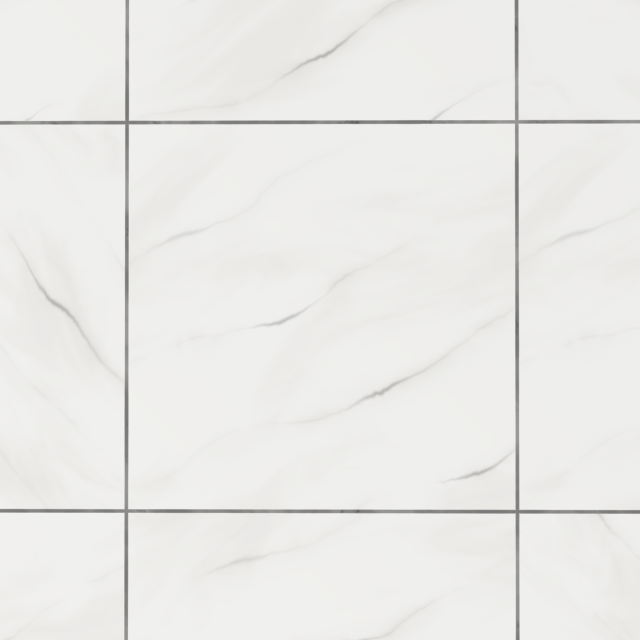
Write a three.js fragment shader that draws this texture.

```glsl
varying vec2 vUv;

const vec2 GRID_CENTER = vec2(0.503, 0.505);
const vec2 TILE_PITCH = vec2(0.610, 0.608);
const float GRID_TAPER = 0.006;
const float GROUT_HALF_WIDTH = 0.0029;
const float EDGE_SOFTNESS = 0.0012;

const vec3 MARBLE_LIGHT = vec3(0.937, 0.936, 0.928);
const vec3 MARBLE_SHADE = vec3(0.908, 0.903, 0.892);
const vec3 VEIN_HALO = vec3(0.835, 0.827, 0.812);
const vec3 VEIN_CORE = vec3(0.60, 0.60, 0.59);
const vec3 GROUT_LIGHT = vec3(0.60, 0.60, 0.59);
const vec3 GROUT_DARK = vec3(0.48, 0.475, 0.475);

const int VEIN_COUNT = 4;
const float VEIN_SPACING = 0.31;
const float VEIN_START = -0.27;
const float GENTLE_SLOPE = 0.45;
const float STEEP_SLOPE = 1.3;

// Layered sines, each layer turned and bent by the one before; about -1 to 1
float clouds(vec2 p) {
  float sum = 0.0;
  float weight = 0.5;
  for (int i = 0; i < 5; i++) {
    p += 0.45 * sin(p.yx * 1.3 + float(i) * 1.7);
    sum += weight * sin(p.x) * cos(p.y);
    p = mat2(1.5, 1.1, -1.1, 1.5) * p + 2.3;
    weight *= 0.6;
  }
  return sum;
}

float bell(float x, float width) {
  return exp(-x * x / (width * width));
}

// Halo in x, dark core in y
vec2 veins(vec2 p, float slope, float seed) {
  vec2 ink = vec2(0.0);
  float rough = clouds(p * 17.0 + seed);
  float patches = smoothstep(-0.45, 0.5, clouds(p * vec2(6.0, 8.0) + seed * 3.0));
  for (int i = 0; i < VEIN_COUNT; i++) {
    float k = float(i);
    float bend = 0.03 * sin(7.9 * p.x + 1.57 + (k - 2.0) * 2.0 + seed)
               + 0.009 * sin(23.0 * p.y + 9.0 * p.x + k) + 0.013 * rough;
    float offset = VEIN_START + VEIN_SPACING * k + 0.08 * sin(2.0 * seed);
    float d = (p.y - slope * p.x - offset - bend) / sqrt(1.0 + slope * slope);

    // Each vein is strongest around one streak and fades along its length
    float along = p.x - (0.9 - 0.25 * k + 0.22 * sin(-seed));
    float reach = bell(along, 0.38);
    float streak = bell(along, 0.065);
    float strength = k > 2.5 ? 0.35 : 1.0;

    float side = d > 0.0 ? 0.020 : 0.034;
    ink.x += strength * reach * patches * (0.42 * bell(d, side) + 0.35 * bell(d, 0.007));
    ink.y += strength * bell(d, 0.0025 + 0.0035 * streak)
           * (0.50 * streak + 0.10 * reach * patches);
  }
  return clamp(ink, 0.0, 1.0);
}

vec3 marble(vec2 p, vec2 tile) {
  // Some tiles are flipped, with steeper veins
  float flipped = 1.0 - step(0.25, abs(mod(tile.x * 0.5 + tile.y, 2.0) - 1.0));
  float row = tile.y - 1.0;
  float seed = row * (2.4 + 0.6 * (tile.x - 1.0)) + flipped * 1.7;
  p.x = mix(p.x, 1.0 - p.x, flipped);
  float slope = mix(GENTLE_SLOPE, STEEP_SLOPE, flipped);

  // Broad mottling, stretched along the vein direction
  vec2 grain = vec2(p.x + slope * p.y, p.y - slope * p.x);
  float mottle = clouds(grain * vec2(3.5, 8.0) + seed * 2.0 + 1.0);
  vec3 color = mix(MARBLE_LIGHT, MARBLE_SHADE, 0.75 * smoothstep(-0.15, 0.75, mottle));

  // Thin wisps where the mottling changes sign
  float wisp = bell(clouds(grain * vec2(2.5, 7.0) + seed + 4.0), 0.09);
  color = mix(color, VEIN_HALO, 0.10 * wisp * smoothstep(-0.1, 0.6, mottle));

  vec2 ink = veins(p, slope, seed);
  color = mix(color, VEIN_HALO, 0.75 * ink.x);
  return mix(color, VEIN_CORE, ink.y);
}

void main() {
  // Slightly tapered grid
  vec2 c = vUv - GRID_CENTER;
  vec2 q = c * (1.0 + GRID_TAPER * vec2(c.y, -c.x));
  vec2 g = q / TILE_PITCH + 1.5;
  vec2 tile = floor(g);
  vec2 p = fract(g);

  vec3 color = marble(p, tile);
  color += 0.008 * (0.5 - vUv.x) + 0.008 * (0.5 - vUv.y);

  // Grout with uneven width and worn, darker stretches
  vec2 gap = (0.5 - abs(p - 0.5)) * TILE_PITCH;
  float d = min(gap.x, gap.y);
  float wear = clouds(vUv * 26.0);
  float halfWidth = GROUT_HALF_WIDTH + 0.0003 * wear;
  vec3 grout = mix(GROUT_LIGHT, GROUT_DARK, smoothstep(-0.7, 0.5, wear));
  grout *= 1.0 - 0.22 * smoothstep(0.45, 0.8, clouds(vUv * 41.0 + 5.0));
  grout = mix(grout, GROUT_LIGHT, 0.6 * smoothstep(0.3, 1.0, d / halfWidth));
  float cover = 1.0 - smoothstep(halfWidth - EDGE_SOFTNESS, halfWidth + EDGE_SOFTNESS, d);
  gl_FragColor = vec4(mix(color, grout, cover), 1.0);
}
```
